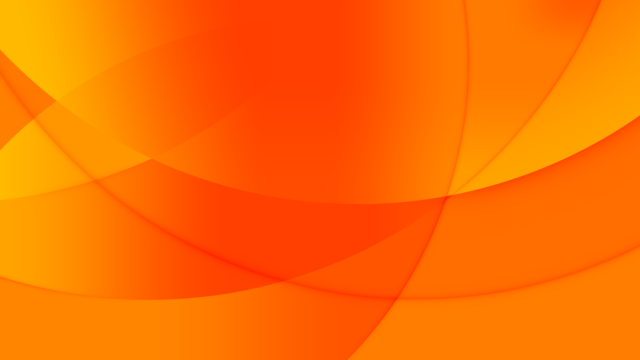
This background is drawn by a Shadertoy shader. Its source:

```glsl
// Overlapping translucent discs in yellow, orange and red, with soft shadowed rims.

// Smooth step that also accepts descending edges.
float ramp(float a, float b, float x) {
    float t = clamp((x - a) / (b - a), 0.0, 1.0);
    return t * t * (3.0 - 2.0 * t);
}

float disc(vec2 p, vec2 centre, float radius) {
    return length(p - centre) - radius;
}

float inside(float d) {
    float aa = 0.8 / iResolution.y;
    return ramp(aa, -aa, d);
}

// Thin dark rim along a disc edge.
float rim(float d, float sharpness) {
    return exp(-abs(d) * sharpness);
}

void mainImage(out vec4 fragColor, in vec2 fragCoord) {
    vec2 p = fragCoord / iResolution.y;
    p.x *= 16.0 / 9.0 * iResolution.y / iResolution.x;

    // Signed distances of the six large discs
    float dBowl  = disc(p, vec2(0.995, 1.799), 1.366);
    float dLow   = disc(p, vec2(1.157, 1.546), 1.377);
    float dLeft  = disc(p, vec2(-0.139, 1.780), 1.343);
    float dWide  = disc(p, vec2(0.414, 1.530), 1.363);
    float dSide  = disc(p, vec2(0.120, 0.826), 1.181);
    float dUnder = disc(p, vec2(0.854, -0.234), 1.181);
    float inLeft = inside(dLeft), inWide = inside(dWide);
    float inSide = inside(dSide), inUnder = inside(dUnder);

    // Heat is the green level: low is red, high is yellow.
    // Above the bowl edge
    float upper = 0.45 + 0.19 * ramp(-0.45, 0.0, dBowl);
    float rightPane = 0.48 + 0.14 * ramp(0.8, 0.45, p.y)
        - 0.12 * ramp(0.85, 1.0, p.y) * ramp(1.38, 1.6, p.x);
    float redPane = 0.25 + 0.23 * ramp(0.9, 1.3, p.x)
        + 0.2 * ramp(0.75, 0.4, p.x) + 0.05 * ramp(0.8, 0.45, p.y);
    float yellowPane = mix(0.73, 0.25, ramp(0.0, 0.68, p.x - 0.25 * (1.0 - p.y)))
        - 0.04 * inUnder * ramp(0.8, 0.3, p.x);
    upper = mix(upper, rightPane, inWide);
    upper = mix(upper, redPane, inSide);
    upper = mix(upper, yellowPane, inLeft);

    // Band between the bowl and the low disc
    float band = mix(0.43, 0.33, inSide);
    float redBand = 0.25 + 0.25 * ramp(0.65, 0.25, p.x) + 0.07 * ramp(1.0, 1.25, p.x);
    band = mix(band, redBand, inWide);
    band = mix(band, mix(0.47, 0.59, inUnder), inLeft);

    // Below the low disc
    float lower = mix(0.49, 0.52 - 0.19 * ramp(0.4, 1.0, p.x), inSide);
    lower = mix(lower, 0.64 - 0.38 * ramp(0.0, 0.65, p.x), inWide);
    lower = mix(lower, mix(0.5, 0.73 - 0.5 * p.x, inUnder), inLeft);

    float heat = mix(mix(lower, band, inside(dLow)), upper, inside(dBowl));

    // Shadows and rims
    float outBowl = 1.0 - inside(dBowl);
    heat -= 0.15 * outBowl * exp(-max(dBowl, 0.0) * 40.0) * ramp(1.1, 1.4, p.x);
    heat -= 0.11 * rim(dLow, 130.0) * outBowl;
    heat -= 0.12 * rim(dSide, 220.0) * ramp(0.9, 1.1, p.x);
    heat -= 0.12 * rim(dWide, 260.0) * mix(ramp(0.5, 0.0, p.x), 1.0, ramp(1.2, 1.3, p.x));
    heat -= 0.06 * rim(dLeft, 150.0) * outBowl * ramp(0.0, 0.2, p.x) * ramp(0.5, 0.3, p.x);

    fragColor = vec4(1.0, clamp(heat, 0.0, 1.0), 0.0, 1.0);
}
```
